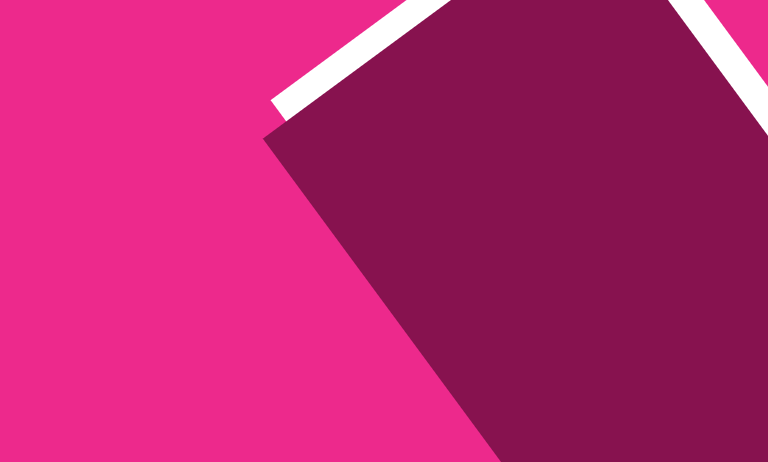
This background is drawn by a WebGL 2 fragment shader. Its source:

```glsl
#version 300 es
precision highp float;

uniform vec2 u_resolution;
out vec4 fragColor;

const vec3 PINK = vec3(0.93, 0.16, 0.55);
const vec3 PLUM = vec3(0.53, 0.07, 0.31);
const vec3 WHITE = vec3(1.0);

// Lengths are in canvas heights
const float TILT = 0.635;
const vec2 CARD_CORNER = vec2(0.5688, 0.6999);
const vec2 CARD_SIZE = vec2(0.884, 1.4);
const vec2 BACK_OFFSET = vec2(0.063, -0.057);

// Signed distance to a rectangle with one corner at the origin
float rectDistance(vec2 p, vec2 size) {
    vec2 d = abs(p - 0.5 * size) - 0.5 * size;
    return length(max(d, 0.0)) + min(max(d.x, d.y), 0.0);
}

// Antialiased coverage over one pixel
float coverage(float dist) {
    return clamp(0.5 - dist * u_resolution.y, 0.0, 1.0);
}

void main() {
    vec2 p = gl_FragCoord.xy / u_resolution.y - CARD_CORNER;

    // Card axes: along the top edge and down the left side
    vec2 across = vec2(cos(TILT), sin(TILT));
    vec2 down = vec2(across.y, -across.x);
    vec2 card = vec2(dot(p, across), dot(p, down));

    // White card behind, plum card in front
    vec3 color = mix(PINK, WHITE, coverage(rectDistance(card - BACK_OFFSET, CARD_SIZE)));
    color = mix(color, PLUM, coverage(rectDistance(card, CARD_SIZE)));

    fragColor = vec4(color, 1.0);
}
```
